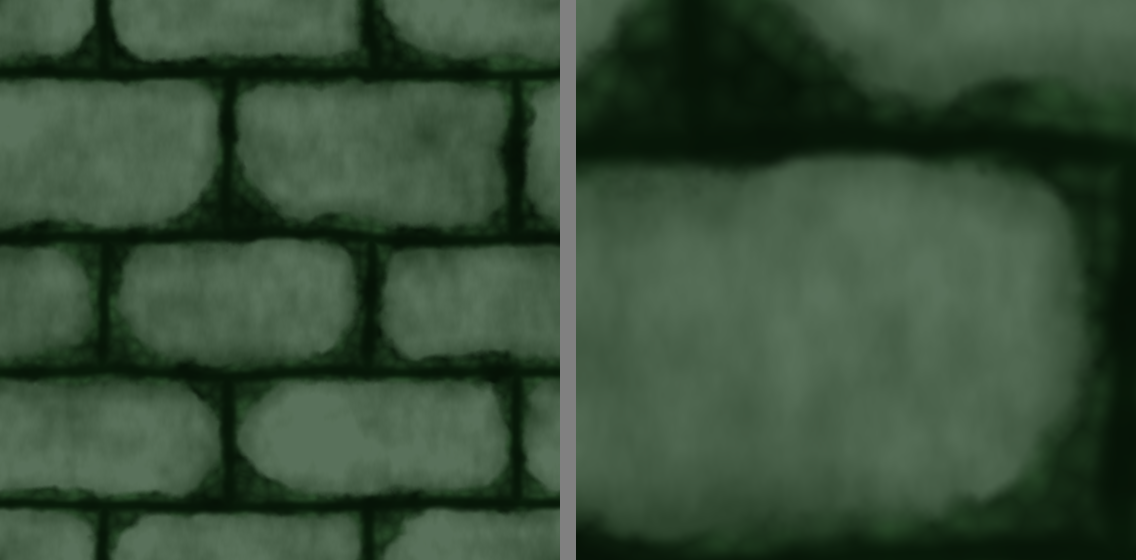
Left: the whole. Right: its middle third, enlarged.
Write a WebGL 2 fragment shader that draws this texture.

```glsl
#version 300 es
precision highp float;
// Mossy green stone wall: four courses of two worn blocks with dark joints, tiling.

#define STONE_LIGHT vec3(0.35, 0.445, 0.355)
#define STONE_DARK vec3(0.18, 0.27, 0.18)
#define MOSS vec3(0.16, 0.29, 0.16)
#define GAP vec3(0.025, 0.08, 0.028)
#define GAP_WIDTH 0.019
#define WOBBLE 0.028
#define EDGE_WEAR 0.032
#define EDGE_CHIPS 0.014
#define CORNER_POWER 1.5
#define WALL_BASE 0.099

uniform vec2 u_resolution;
out vec4 fragColor;

// Courses from the bottom up: height, start of first block, width of first block
const vec3 COURSES[4] = vec3[4](
    vec3(0.234, 0.414, 0.513), vec3(0.244, 0.186, 0.481),
    vec3(0.297, 0.406, 0.516), vec3(0.225, 0.190, 0.472));

// Wear radius of each block's corners: lower left, lower right, upper left, upper right
const vec4 CORNERS[8] = vec4[8](
    vec4(0.09, 0.05, 0.085, 0.03), vec4(0.05, 0.07, 0.03, 0.07),
    vec4(0.09, 0.07, 0.04, 0.04), vec4(0.06, 0.06, 0.03, 0.08),
    vec4(0.125, 0.05, 0.05, 0.03), vec4(0.06, 0.10, 0.03, 0.06),
    vec4(0.05, 0.04, 0.07, 0.03), vec4(0.088, 0.07, 0.085, 0.04));

float hash(vec2 p) {
    vec3 q = fract(vec3(p.xyx) * 0.1031);
    q += dot(q, q.yzx + 33.33);
    return fract((q.x + q.y) * q.z);
}

// Value noise that wraps after `cells` lattice steps
float noise(vec2 p, vec2 cells) {
    vec2 i = floor(p), f = fract(p);
    f = f * f * (3.0 - 2.0 * f);
    vec2 a = mod(i, cells), b = mod(i + 1.0, cells);
    return mix(mix(hash(a), hash(vec2(b.x, a.y)), f.x),
               mix(hash(vec2(a.x, b.y)), hash(b), f.x), f.y);
}

float fbm(vec2 uv, vec2 cells) {
    float sum = 0.0, weight = 0.533;
    for (int k = 0; k < 4; k++) {
        sum += weight * noise(uv * cells + 0.37 * float(k), cells);
        cells *= 2.0;
        weight *= 0.5;
    }
    return sum;
}

// Wrapping cellular noise: rounded tufts, 1 at their centres
float tufts(vec2 uv, float cells) {
    vec2 p = uv * cells, i = floor(p);
    float nearest = 1.0;
    for (int y = -1; y <= 1; y++)
        for (int x = -1; x <= 1; x++) {
            vec2 cell = i + vec2(x, y), id = mod(cell, cells);
            vec2 centre = cell + vec2(hash(id + 7.0), hash(id + 71.0));
            nearest = min(nearest, distance(p, centre));
        }
    return 1.0 - nearest;
}

// Depth inside a box with four different worn corners, negative outside
float blockDepth(vec2 p, vec2 halfSize, vec4 corners) {
    vec2 side = p.y < 0.0 ? corners.xy : corners.zw;
    float r = p.x < 0.0 ? side.x : side.y;
    vec2 q = abs(p) - halfSize + r;
    vec2 o = pow(max(q, 0.0), vec2(CORNER_POWER));
    return r - min(max(q.x, q.y), 0.0) - pow(o.x + o.y, 1.0 / CORNER_POWER);
}

void main() {
    vec2 uv = gl_FragCoord.xy / u_resolution;
    vec2 bend = vec2(fbm(uv, vec2(6.0)), fbm(uv + 0.43, vec2(6.0))) - 0.5;
    vec2 p = uv + WOBBLE * bend;

    // Find the course, then the block in it
    p.y = fract(p.y - WALL_BASE);
    int row = 0;
    while (row < 3 && p.y > COURSES[row].x) p.y -= COURSES[row++].x;
    vec3 course = COURSES[row];
    p.x = fract(p.x - course.y);
    bool second = p.x > course.z;
    if (second) p.x -= course.z;
    vec2 size = vec2(second ? 1.0 - course.z : course.z, course.x);
    int block = 2 * row + int(second);

    // Distance to the joint, and depth in the stone; moss sits thicker below
    vec2 toJoint = min(p, size - p);
    float joint = min(toJoint.x, toJoint.y);
    vec2 inset = vec2(0.021, 0.021);
    vec2 middle = 0.5 * size + vec2(0.0, 0.006);
    float depth = blockDepth(p - middle, 0.5 * size - inset, CORNERS[block]);
    depth += EDGE_WEAR * (fbm(uv, vec2(10.0)) - 0.5);
    depth += EDGE_CHIPS * (fbm(uv, vec2(44.0)) - 0.5);

    // Stone: broad blotches, brush strokes and grain, darker at the rim
    float tone = 0.64 + 0.14 * (hash(vec2(block, 3)) - 0.5);
    tone += 1.1 * (fbm(uv + 0.21, vec2(5.0)) - 0.5);
    tone += 0.7 * (fbm(uv, vec2(9.0, 15.0)) - 0.5);
    tone += 0.5 * (fbm(uv, vec2(48.0, 24.0)) - 0.5);
    tone -= 0.45 * (1.0 - smoothstep(0.0, 0.045, depth));
    vec3 stone = mix(STONE_DARK, STONE_LIGHT, clamp(tone, 0.0, 1.0));

    // Moss: soft tufts, sinking into shadow away from the stone
    float clump = fbm(uv, vec2(18.0));
    float growth = clamp(0.2 + 1.3 * (clump - 0.5) + 0.5 * tufts(uv, 44.0), 0.0, 1.0);
    float shade = mix(0.35, 1.0, smoothstep(-0.07, 0.0, depth));
    vec3 moss = mix(GAP, MOSS, growth * shade);

    // Layer stone over moss, then cut the joints
    vec3 color = mix(moss, stone, smoothstep(-0.008, 0.011, depth));
    float open = smoothstep(0.002, GAP_WIDTH, joint * (0.6 + 0.8 * clump));
    fragColor = vec4(mix(GAP * (0.7 + 0.8 * clump), color, open), 1.0);
}
```
